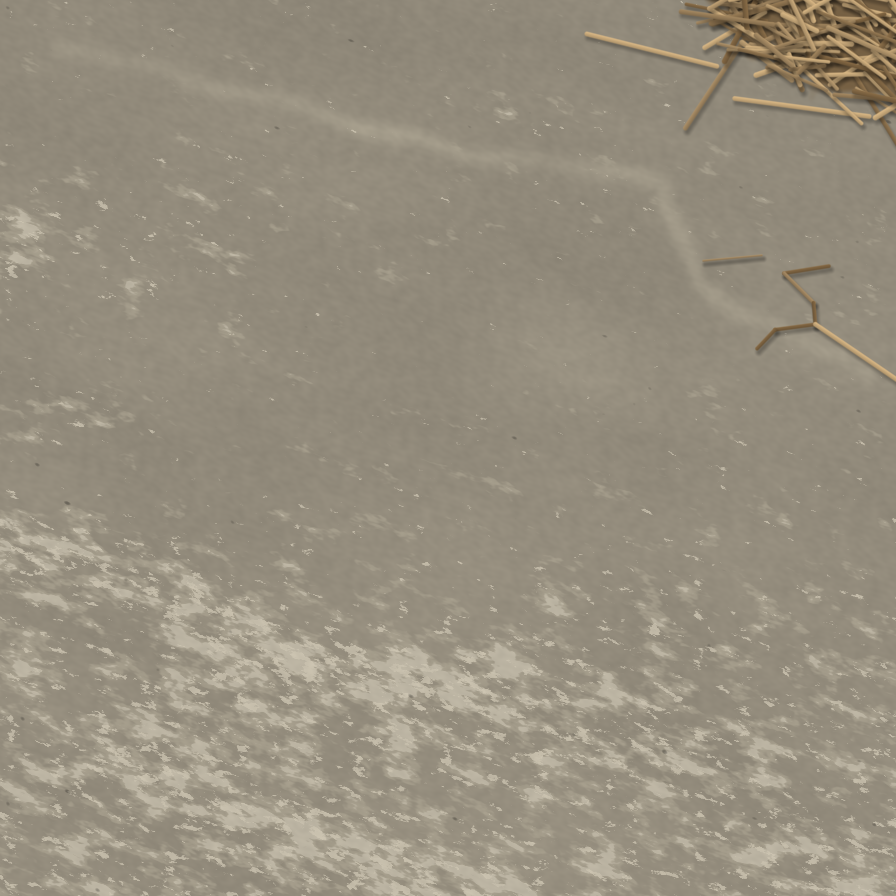
This texture is drawn by a Shadertoy shader. Its source:

```glsl
// Weathered grey ground with pale flaking crust, a faint raised vein and dry straw.
// Gradient noise is thresholded by a coverage field to form the flakes; the straw
// pile is a loop of shaded line segments, with a few loose stalks beside it.

#define GROUND vec3(0.572, 0.543, 0.483)
#define DUST vec3(0.65, 0.62, 0.55)
#define CRUST vec3(0.75, 0.72, 0.65)
#define STRAW_DARK vec3(0.47, 0.37, 0.24)
#define STRAW_MID vec3(0.60, 0.50, 0.36)
#define STRAW_LIGHT vec3(0.77, 0.65, 0.47)
#define FLAKE_SCALE vec2(17.0, 36.0)
#define FLAKE_SLOPE 0.30
#define STRAW_COUNT 130
#define STRAW_WIDTH 0.0026
#define GRAIN 0.035

vec2 hash2(vec2 cell) {
    uvec2 v = uvec2(ivec2(cell)) * 1664525u + 1013904223u;
    v.x += v.y * 1664525u;
    v.y += v.x * 1664525u;
    v ^= v >> 16u;
    v.x += v.y * 1664525u;
    v.y += v.x * 1664525u;
    v ^= v >> 16u;
    return vec2(v & 65535u) / 65535.0;
}

float corner(vec2 cell, vec2 offset) {
    float angle = 6.2832 * hash2(cell).x;
    return dot(vec2(cos(angle), sin(angle)), offset);
}

float gradientNoise(vec2 p) {
    vec2 i = floor(p), f = p - i;
    vec2 u = f * f * f * (f * (f * 6.0 - 15.0) + 10.0);
    vec2 e = vec2(1.0, 0.0);
    return mix(mix(corner(i, f), corner(i + e, f - e), u.x),
               mix(corner(i + e.yx, f - e.yx), corner(i + 1.0, f - 1.0), u.x), u.y);
}

float fbm(vec2 p) {
    float sum = 0.0, amplitude = 0.5;
    for (int i = 0; i < 4; i++) {
        sum += amplitude * gradientNoise(p);
        p = p * 2.1 + 17.3;
        amplitude *= 0.64;
    }
    return sum;
}

float blob(vec2 p, vec2 center, vec2 radius) {
    vec2 d = (p - center) / radius;
    return exp(-dot(d, d));
}

// Signed offset across a segment (x) and distance to it (y)
vec2 segment(vec2 p, vec2 a, vec2 b) {
    vec2 ab = b - a, ap = p - a;
    float t = clamp(dot(ap, ab) / dot(ab, ab), 0.0, 1.0);
    return vec2((ab.x * ap.y - ab.y * ap.x) / length(ab), length(ap - ab * t));
}

// How readily crust forms: sloping bands below, scattered patches at left
float coverage(vec2 p) {
    float s = p.y + 0.33 * p.x + 0.05 * gradientNoise(p * 5.0);
    float c = mix(-0.17, -0.46, smoothstep(0.22, 0.56, p.y + 0.06 * p.x));
    float fade = 1.0 - 0.8 * smoothstep(0.40, 0.60, p.x);
    c += 0.25 * fade * exp(-pow((s - 0.40) / 0.038, 2.0));
    c += 0.21 * exp(-pow((s - 0.175) / 0.04, 2.0)) * smoothstep(0.0, 0.2, p.x);
    c += 0.28 * blob(p, vec2(0.01, 0.72), vec2(0.08, 0.06));
    c += 0.24 * blob(p, vec2(0.10, 0.54), vec2(0.10, 0.04));
    c += 0.13 * blob(p, vec2(0.20, 0.72), vec2(0.18, 0.09));
    return c + 0.14 * gradientNoise(p * vec2(4.0, 7.0) + 3.0);
}

float vein(vec2 p) {
    p += 0.012 * vec2(gradientNoise(p * 14.0), gradientNoise(p * 14.0 + 9.0));
    vec2 fork = vec2(0.74, 0.80), bend = vec2(0.78, 0.68);
    float d = segment(p, vec2(0.07, 0.95), vec2(0.37, 0.87)).y;
    d = min(d, segment(p, vec2(0.37, 0.87), vec2(0.52, 0.825)).y);
    d = min(d, segment(p, vec2(0.52, 0.825), fork).y);
    d = min(d, segment(p, fork, bend).y);
    d = min(d, segment(p, bend, vec2(0.97, 0.58)).y);
    return exp(-d * d / 0.00012) * (0.55 + 0.6 * gradientNoise(p * 9.0 + 4.0));
}

// Paints one stalk with a soft shadow below it and a lit upper side
void stalk(inout vec3 col, vec2 p, vec2 a, vec2 b, float width, vec3 tint) {
    float px = 1.0 / iResolution.y;
    float shadow = segment(p + vec2(-0.002, 0.004), a, b).y;
    col *= 1.0 - 0.25 * (1.0 - smoothstep(0.0, width + 0.004, shadow));
    vec2 d = segment(p, a, b);
    float side = sign(b.x - a.x) * clamp(d.x / width, -1.0, 1.0);
    float cover = 1.0 - smoothstep(width - px, width + px, d.y);
    col = mix(col, tint * (1.0 + 0.13 * side), cover);
}

float pileEdge(float x) {
    float t = max(1.0 - x, 0.0) / 0.23;
    return 0.86 + 0.14 * t * t;
}

void strawPile(inout vec3 col, vec2 p) {
    float bed = p.y - pileEdge(p.x) - 0.025 + 0.03 * gradientNoise(p * 40.0);
    col = mix(col, STRAW_DARK * 0.95, 0.85 * smoothstep(-0.012, 0.015, bed));
    for (int i = 0; i < STRAW_COUNT; i++) {
        vec2 r = hash2(vec2(i, 11)), q = hash2(vec2(i, 47)), k = hash2(vec2(i, 83));
        float x = mix(0.80, 1.04, r.x);
        vec2 center = vec2(x, mix(pileEdge(x) + 0.015, 1.03, r.y));
        float angle = -0.25 + 2.0 * (q.x - 0.5) * (0.35 + k.y);
        vec2 reach = vec2(cos(angle), sin(angle)) * mix(0.018, 0.055, q.y);
        vec3 tint = mix(STRAW_DARK, STRAW_MID, smoothstep(0.0, 0.4, k.x));
        tint = mix(tint, STRAW_LIGHT, smoothstep(0.3, 0.85, k.x));
        stalk(col, p, center - reach, center + reach, STRAW_WIDTH * (0.6 + 0.6 * k.y), tint);
    }
}

void looseStalks(inout vec3 col, vec2 p) {
    float w = STRAW_WIDTH;
    stalk(col, p, vec2(0.655, 0.962), vec2(0.80, 0.926), w, STRAW_LIGHT);
    stalk(col, p, vec2(0.765, 0.857), vec2(0.832, 0.958), w, STRAW_MID);
    stalk(col, p, vec2(0.82, 0.890), vec2(0.97, 0.870), w, STRAW_LIGHT);
    stalk(col, p, vec2(0.785, 0.709), vec2(0.85, 0.715), w * 0.4, STRAW_MID);
    // Bent twig
    vec2 knee = vec2(0.875, 0.695), joint = vec2(0.91, 0.638), heel = vec2(0.865, 0.632);
    stalk(col, p, knee, vec2(0.925, 0.703), w * 0.8, STRAW_DARK);
    stalk(col, p, knee, vec2(0.908, 0.662), w * 0.8, STRAW_MID);
    stalk(col, p, vec2(0.908, 0.662), joint, w * 0.8, STRAW_DARK);
    stalk(col, p, heel, joint, w * 0.8, STRAW_DARK);
    stalk(col, p, vec2(0.845, 0.611), heel, w * 0.8, STRAW_DARK);
    stalk(col, p, joint, vec2(1.01, 0.570), w, STRAW_LIGHT);
}

void mainImage(out vec4 fragColor, in vec2 fragCoord) {
    vec2 p = fragCoord / iResolution.xy;
    vec2 q = vec2(p.x, p.y + FLAKE_SLOPE * p.x);

    // Stained ground
    float stain = gradientNoise(q * vec2(3.0, 6.0)) + 0.5 * gradientNoise(q * vec2(9.0, 20.0));
    vec3 col = GROUND * (1.0 + 0.05 * stain + 0.02 * (0.5 - p.y));
    col = mix(col, DUST, 0.35 * blob(p, vec2(0.64, 0.59), vec2(0.09, 0.06)));
    col = mix(col, DUST * 1.03, clamp(vein(p), 0.0, 0.8));

    // Dust halo, crust and bright chips
    float flakes = fbm(q * FLAKE_SCALE) + coverage(p);
    float chips = fbm(q * FLAKE_SCALE * 2.3 + 31.0) + 0.6 * coverage(p);
    col = mix(col, DUST, 0.85 * smoothstep(-0.22, -0.04, flakes));
    col = mix(col, CRUST * 0.98, smoothstep(-0.03, 0.07, flakes));
    col = mix(col, CRUST * 1.06, 0.8 * smoothstep(0.06, 0.18, chips));

    // Dark specks and fine grain
    float specks = gradientNoise(q * vec2(60.0, 90.0) + 70.0);
    col *= 1.0 - 0.3 * smoothstep(0.55, 0.70, specks);
    col *= 1.0 + GRAIN * (gradientNoise(q * vec2(110.0, 170.0)) + gradientNoise(p * 60.0));

    if (p.x > 0.6 && p.y > 0.5) looseStalks(col, p);
    if (p.x > 0.7 && p.y > 0.78) strawPile(col, p);
    fragColor = vec4(col, 1.0);
}
```
